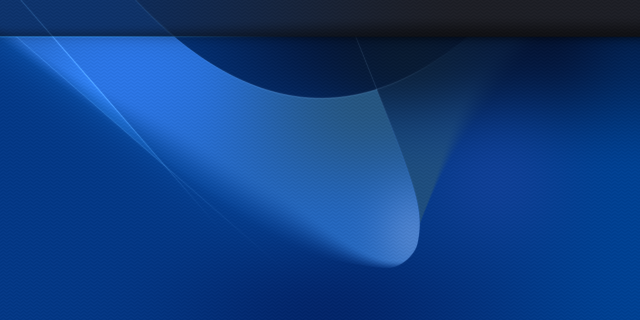
A Shadertoy shader for this background:

```glsl
#define BAR_Y 0.885
#define TIP_RADIUS 0.08
#define LINE_WIDTH 0.0022
#define WEAVE_SIZE vec2(0.021, 0.0105)
#define WEAVE_STRENGTH 0.018
#define BASE_BLUE vec3(0.015, 0.22, 0.525)
#define NIGHT_BLUE vec3(0.015, 0.085, 0.225)
#define SHEET_BLUE vec3(0.14, 0.40, 0.74)
#define BRIGHT_BLUE vec3(0.17, 0.46, 0.90)
#define TEAL vec3(0.15, 0.33, 0.48)
#define PALE_BLUE vec3(0.35, 0.54, 0.82)
#define BAR_GREY vec3(0.105, 0.11, 0.135)

// Soft elliptical glow
float glow(vec2 p, vec2 center, vec2 size) {
    vec2 q = (p - center) / size;
    return exp(-dot(q, q));
}

// Antialiased thin line around distance zero
float thinLine(float d) {
    float w = max(LINE_WIDTH, 0.7 / iResolution.y);
    return exp(-d * d / (w * w));
}

// Curves that bound the light sheets
float arcHeight(float x) {
    return 0.693 + 0.915 * (x - 1.003) * (x - 1.003);
}

float rightEdge(float y) {
    return 1.3555 - 0.41 * length(vec2(y - 0.30, 0.105));
}

float lowerEdge(float x) {
    return 0.161 + 0.78 * (length(vec2(x - 1.237, 0.363)) - 0.363);
}

float wingEdge(float y) {
    float d = y - 0.302;
    return 1.315 + 0.36 * d + 0.48 * d * d;
}

// Sheet distance with a rounded tip, negative inside
float sheetDistance(vec2 p) {
    vec2 d = vec2(p.x - rightEdge(p.y), lowerEdge(p.x) - p.y) + TIP_RADIUS;
    return length(max(d, 0.0)) + min(max(d.x, d.y), 0.0) - TIP_RADIUS;
}

vec3 backdrop(vec2 p) {
    vec3 col = BASE_BLUE;
    col = mix(col, vec3(0.0, 0.255, 0.575), smoothstep(1.4, 2.0, p.x));
    col = mix(col, vec3(0.01, 0.13, 0.39), 0.8 * glow(p, vec2(1.02, 0.02), vec2(0.45, 0.22)));
    float dark = smoothstep(0.45, 0.86, p.y) * smoothstep(0.3, 1.2, p.x);
    col = mix(col, NIGHT_BLUE, dark * (1.0 - 0.3 * smoothstep(1.7, 2.0, p.x)));
    col = mix(col, vec3(0.04, 0.11, 0.19), 0.8 * glow(p, vec2(1.28, 0.82), vec2(0.22, 0.16)));
    col = mix(col, vec3(0.08, 0.26, 0.61), 0.7 * glow(p, vec2(1.55, 0.44), vec2(0.22, 0.20)));
    return col;
}

vec3 sheetColor(vec2 p) {
    vec3 col = mix(SHEET_BLUE, BRIGHT_BLUE, glow(p, vec2(0.38, 0.78), vec2(0.42, 0.32)));
    col = mix(col, TEAL, 0.9 * smoothstep(0.6, 1.15, p.x) * smoothstep(0.28, 0.68, p.y));
    return mix(col, PALE_BLUE, 0.75 * glow(p, vec2(1.30, 0.26), vec2(0.12, 0.15)));
}

void mainImage(out vec4 fragColor, in vec2 fragCoord) {
    vec2 p = fragCoord / iResolution.y;
    float px = 1.0 / iResolution.y;
    vec3 col = backdrop(p);

    float arc = p.y - arcHeight(p.x);
    float side = p.x - rightEdge(p.y);
    float wing = p.x - wingEdge(p.y);
    float underArc = smoothstep(px, -px, arc);
    float leftOfArc = max(underArc, 1.0 - smoothstep(0.3, 0.32, p.x));

    // Right wing, dissolving toward the top and far side
    float wingSoft = mix(0.006, 0.10, smoothstep(0.35, 0.8, p.y));
    float wingMask = smoothstep(-px, px, side) * smoothstep(0.2 * wingSoft, -wingSoft, wing);
    wingMask *= smoothstep(0.27, 0.31, p.y) * underArc;
    float wingFade = 0.12 + 0.63 * (1.0 - smoothstep(0.42, 0.82, p.y));
    col = mix(col, TEAL, wingMask * wingFade);

    // Main sheet: crisp right side and tip, soft lower left
    float sheet = sheetDistance(p);
    float below = lowerEdge(p.x) - p.y;
    float soft = mix(0.05, 0.13, smoothstep(0.1, 0.6, p.x));
    soft = mix(soft, 0.025, smoothstep(0.85, 1.25, p.x));
    float sheetMask = smoothstep(0.3 * soft, -soft, below);
    sheetMask *= smoothstep(px, -px, sheet - 0.3 * soft * smoothstep(1.2, 0.9, p.x));
    sheetMask *= smoothstep(px, -px, side) * leftOfArc;
    col = mix(col, sheetColor(p), sheetMask);

    // Faint light spilling past the soft edge
    float spill = exp(-max(below, 0.0) / 0.07) * (1.0 - sheetMask);
    col += vec3(0.03, 0.09, 0.13) * spill * smoothstep(1.15, 0.4, p.x) * leftOfArc * 0.8;

    // Fine rims along the curved sheets
    float arcRim = thinLine(arc * 0.8) * smoothstep(0.35, 0.8, p.x) * smoothstep(1.5, 1.05, p.x);
    float sideRim = thinLine(side) * smoothstep(0.25, 0.4, p.y);
    col += vec3(0.13, 0.16, 0.17) * (0.6 * arcRim + 0.45 * sideRim);

    // Crossing diagonal rays and their pale wedge
    float rayA = (p.y - 1.0 + 1.15 * (p.x - 0.065)) * 0.656;
    float rayB = (p.y - 0.93 + 0.87 * p.x) * 0.754;
    float fadeA = smoothstep(0.72, 0.3, p.x);
    float fadeB = smoothstep(0.95, 0.4, p.x);
    float wedge = smoothstep(0.004, -0.004, rayA) * smoothstep(-0.004, 0.004, rayB);
    col += vec3(0.04, 0.08, 0.10) * wedge * fadeA * smoothstep(0.1, 0.4, p.x);
    col += vec3(0.15, 0.19, 0.19) * (0.85 * fadeA * thinLine(rayA) + 0.4 * fadeB * thinLine(rayB));

    // Shadow below the header, then the header itself
    float drop = BAR_Y - p.y;
    float reach = smoothstep(0.2, 1.4, p.x);
    col *= 1.0 - (0.15 + 0.35 * reach) * exp(-max(drop, 0.0) / 0.018);
    vec3 barColor = mix(vec3(0.045, 0.16, 0.34), BAR_GREY, smoothstep(0.1, 1.5, p.x));
    barColor = mix(barColor, vec3(0.055, 0.21, 0.44), 0.45 * sheetMask);
    barColor += vec3(0.06, 0.09, 0.10) * (thinLine(rayA) + 0.6 * thinLine(arc * 0.6) * step(p.x, 1.0));
    barColor *= mix(0.6, 1.1, smoothstep(0.0, 0.07, -drop + 0.03 * (1.0 - reach)));
    col = mix(col, barColor, smoothstep(px, -px, drop));
    col += vec3(0.07, 0.20, 0.26) * thinLine(drop) * smoothstep(0.95, 0.25, p.x);

    // Chevron weave
    float zigzag = 1.5 * abs(fract(p.x / WEAVE_SIZE.x) - 0.5);
    float weave = sin(6.2832 * (p.y / WEAVE_SIZE.y + zigzag));
    col += WEAVE_STRENGTH * weave * (0.4 + col);

    fragColor = vec4(clamp(col, 0.0, 1.0), 1.0);
}
```
